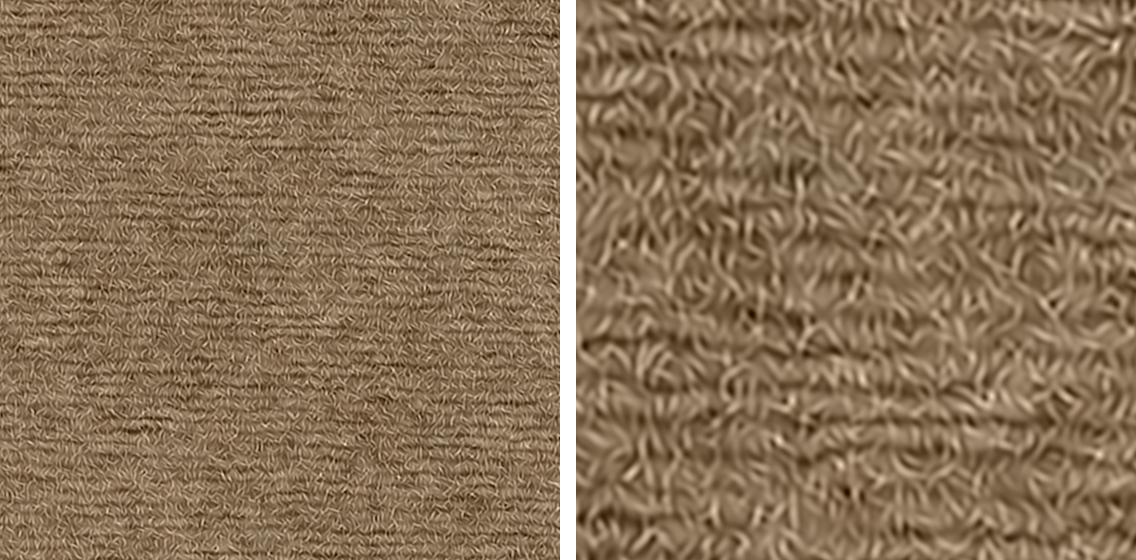
Left: the whole. Right: its middle third, enlarged.
Give the GLSL for this texture, as a WebGL 1 fragment shader.

```glsl
precision highp float;
// Woven wool carpet: slightly tilted, broken ribs covered in short crimped yarn.
// Yarn is a cellular sum of slanted strands; ribs are sines whose depth and
// position vary with soft cellular blobs; layered sines shade the whole cloth.
uniform vec2 u_resolution;

#define MEAN_COLOR vec3(0.534, 0.445, 0.337)
#define CONTRAST 0.106
#define RIBS 47.0
#define TILT 0.02
#define YARN_CELLS 104.0
#define YARN_LENGTH 0.66
#define YARN_WIDTH 0.52
#define YARN_LEAN 1.1
#define YARN_DEPTH 1.55
#define RIB_DEPTH 0.62
#define BLOTCH_DEPTH 0.65
#define HUE_DRIFT 0.005

const float TAU = 6.2831853;

vec3 hash3(vec2 cell) {
  vec3 q = fract(cell.xyx * vec3(0.1031, 0.1030, 0.0973));
  q += dot(q, q.yxz + 33.33);
  return fract((q.xxy + q.yzz) * q.zyx);
}

// Soft light and dark spots, one per cell, around zero.
float blobs(vec2 p) {
  vec2 base = floor(p);
  float sum = 0.0;
  for (int j = -1; j <= 1; j++) {
    for (int i = -1; i <= 1; i++) {
      vec2 cell = base + vec2(float(i), float(j));
      vec3 h = hash3(cell);
      vec2 d = p - cell - h.xy;
      float fade = max(0.0, 1.0 - dot(d, d));
      sum += (2.0 * h.z - 1.0) * fade * fade;
    }
  }
  return sum;
}

// Short steep strands with dark flanks, leaning to either side.
float yarn(vec2 p) {
  vec2 base = floor(p);
  float sum = 0.0;
  for (int j = -2; j <= 2; j++) {
    for (int i = -2; i <= 2; i++) {
      vec2 cell = base + vec2(float(i), float(j));
      vec3 h = hash3(cell);
      vec3 k = hash3(cell + 57.0);
      vec2 d = p - cell - h.xy;
      float lean = (2.0 * h.z - 0.85) * YARN_LEAN;
      float c = cos(lean);
      float s = sin(lean);
      float along = c * d.y - s * d.x;
      float across = c * d.x + s * d.y;
      across += (k.y - 0.5) * 0.5 * along * along;   // crimp
      vec2 e = vec2(across / YARN_WIDTH, along / YARN_LENGTH);
      sum += (0.4 + k.x) * exp(-dot(e, e)) * cos(TAU * across);
    }
  }
  return sum - 0.08;
}

// Broad, faint unevenness of the cloth.
float drift(vec2 p) {
  return sin(5.0 * p.x + 3.0 * p.y + 1.0)
       + sin(9.0 * p.y - 4.0 * p.x + 2.0 * sin(6.0 * p.x))
       + sin(17.0 * p.x + 11.0 * p.y + 2.0 * sin(8.0 * p.y));
}

void main() {
  vec2 uv = gl_FragCoord.xy / min(u_resolution.x, u_resolution.y);
  uv.y += TILT * uv.x;

  // Ribs: scalloped by the yarn, with narrow dark gaps that fade in and out.
  float wobble = 0.22 * blobs(uv * vec2(70.0, 47.0) + 11.0)
               + 0.20 * blobs(uv * vec2(9.0, 18.0) + 71.0);
  float phase = TAU * (uv.y * RIBS + wobble);
  float rib = -cos(phase) - 0.25 * cos(2.0 * phase);
  float strength = max(0.25, 1.0 + 0.8 * blobs(uv * vec2(18.0, RIBS) + 31.0));

  // Yarn stands out a little more on the crests.
  float tone = YARN_DEPTH * yarn(uv * YARN_CELLS) * (1.0 + 0.15 * rib);
  tone += RIB_DEPTH * rib * strength;
  tone += BLOTCH_DEPTH * blobs(uv * vec2(52.0, 85.0) + 5.0);
  tone += 0.06 * drift(uv);
  tone -= 0.07 * (min(tone * tone, 9.0) - 1.0);   // soften highlights

  vec3 color = MEAN_COLOR + CONTRAST * tone;
  color += HUE_DRIFT * blobs(uv * vec2(22.0, 30.0) + 91.0) * vec3(1.0, -0.3, -0.8);
  gl_FragColor = vec4(clamp(color, 0.0, 1.0), 1.0);
}
```
